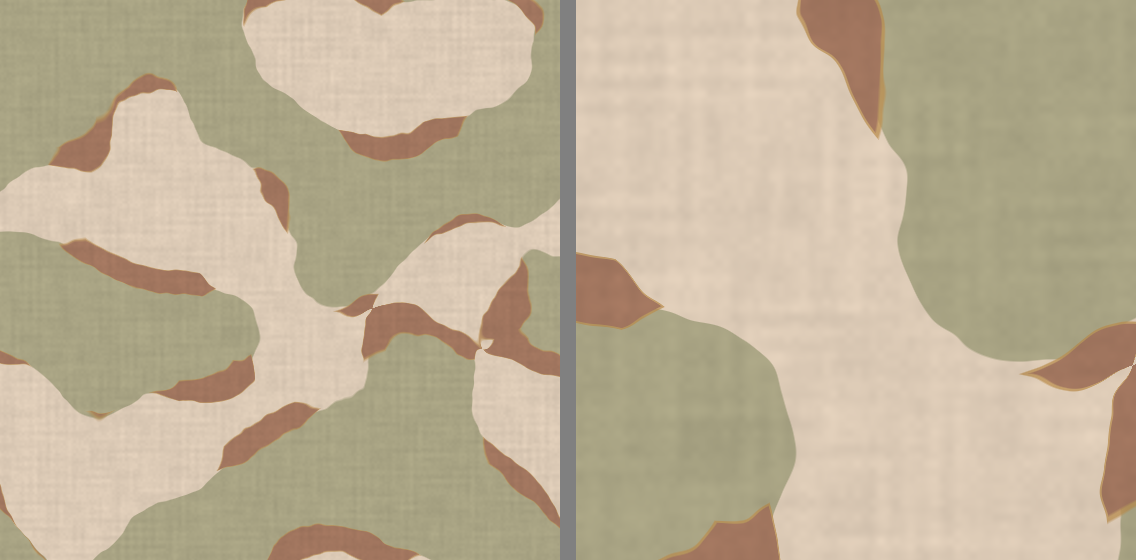
Left, the full canvas; right, a detail of the centre.
Give the GLSL for this pattern, as a Shadertoy shader.

```glsl
// Desert camouflage cloth: sage patches on sand, with rust strokes along their borders.
// Layered sines with whole-number frequencies form the patches; dividing by their slope
// gives a distance to the border. Value noise roughens the edges and spins the threads.

const vec3 SAGE = vec3(0.66, 0.64, 0.515);
const vec3 SAND = vec3(0.86, 0.79, 0.71);
const vec3 RUST = vec3(0.63, 0.46, 0.37);
const vec3 GOLD = vec3(0.72, 0.55, 0.31);

const float SAGE_BIAS     = 0.17;    // raises the share of sage
const float SLOPE_FLOOR   = 8.0;     // limits the distance estimate at saddles
const float STROKE_RADIUS = 0.022;   // half thickness of the rust strokes
const float STROKE_BIAS   = 0.06;    // raises the share of rust
const float RIM_WIDTH     = 0.0016;  // golden line around the rust
const float THREADS       = 128.0;   // threads across the canvas
const float CLOTH_DEPTH   = 0.085;   // contrast of the weave
const float TAU           = 6.2831853;

// Patch waves: frequency x, frequency y, amplitude
const int WAVE_COUNT = 7;
const vec3 WAVES[WAVE_COUNT] = vec3[WAVE_COUNT](
    vec3(1, 2, 1.0), vec3(1, -2, 0.9), vec3(2, 1, 0.7), vec3(0, 3, 0.7),
    vec3(2, -3, 0.6), vec3(3, 2, 0.45), vec3(1, -1, 0.5));

float hash(vec2 cell) {
    uvec2 q = uvec2(ivec2(cell)) * uvec2(1597334673u, 3812015801u);
    uint n = (q.x ^ q.y) * 1597334673u;
    n = (n ^ (n >> 15)) * 2246822519u;
    return float((n ^ (n >> 13)) >> 8) / 16777216.0;
}

// Value noise, centred on zero, from -0.5 to 0.5
float noise(vec2 p) {
    vec2 cell = floor(p);
    vec2 t = smoothstep(0.0, 1.0, p - cell);
    float low  = mix(hash(cell), hash(cell + vec2(1, 0)), t.x);
    float high = mix(hash(cell + vec2(0, 1)), hash(cell + vec2(1, 1)), t.x);
    return mix(low, high, t.y) - 0.5;
}

vec2 noise2(vec2 p) {
    return vec2(noise(p), noise(p + vec2(137, 59)));
}

// Lumps, knobs and nicks that make the outlines irregular
vec2 roughen(vec2 p) {
    return p + 0.060 * noise2(p * 7.0)
             + 0.014 * noise2(p * 23.0 + 40.0)
             + 0.004 * noise2(p * 67.0 + 90.0);
}

// Patch height in x, its gradient in yz
vec3 patches(vec2 p) {
    vec3 field = vec3(SAGE_BIAS, 0.0, 0.0);
    for (int i = 0; i < WAVE_COUNT; i++) {
        vec2 freq = TAU * WAVES[i].xy;
        float phase = dot(freq, p) + TAU * fract(float(i) * 0.618 + 0.23);
        field += WAVES[i].z * vec3(sin(phase), freq * cos(phase));
    }
    return field;
}

// Signed distance to the rust strokes, which favour level borders
float strokes(vec2 p, float border, vec2 slope) {
    float presence = 0.5 * (sin(TAU * (2.0 * p.x + p.y) + 1.0)
                          + sin(TAU * (p.x - 3.0 * p.y) + 4.1)
                          + sin(TAU * (3.0 * p.x + 2.0 * p.y) + 2.6));
    float levelness = abs(slope.y) / (length(slope) + 0.01);
    presence += 0.8 * (levelness - 0.7) + STROKE_BIAS;
    float radius = STROKE_RADIUS * clamp(1.6 * presence, -1.0, 1.0);
    radius *= 1.0 + 0.6 * noise(p * 10.0 + 31.0);
    return abs(border + 0.016 * noise(p * 8.0 + 77.0)) - radius;
}

// Crossed threads of uneven brightness with a fine grain
float weave(vec2 p) {
    float warp = noise(p * vec2(THREADS, 22.0));
    float weft = noise(p * vec2(22.0, THREADS) + 200.0);
    float grain = noise(p * THREADS * 1.7 + 400.0);
    vec2 grid = cos(TAU * p * THREADS * 0.5);
    return 0.45 * (warp + weft) + 0.35 * grain + 0.07 * (grid.x + grid.y);
}

// Coverage of a shape with a smooth edge one pixel wide
float cover(float dist, float pixel) {
    return clamp(0.5 - dist / pixel, 0.0, 1.0);
}

void mainImage(out vec4 fragColor, in vec2 fragCoord) {
    vec2 uv = fragCoord / iResolution.y;
    float pixel = 1.3 / iResolution.y;

    // Border distance, positive inside the sage
    vec2 p = roughen(uv);
    vec3 field = patches(p);
    float border = field.x / sqrt(dot(field.yz, field.yz) + SLOPE_FLOOR * SLOPE_FLOOR);
    float stroke = strokes(p, border, field.yz);

    // Dyes, laid from ground to strokes
    vec3 color = mix(SAND, SAGE, cover(-border, pixel));
    color = mix(color, GOLD, 0.75 * cover(stroke - RIM_WIDTH, pixel));
    color = mix(color, RUST, cover(stroke, pixel));

    // Cloth relief
    color *= 1.0 + CLOTH_DEPTH * weave(uv);
    fragColor = vec4(color, 1.0);
}
```
